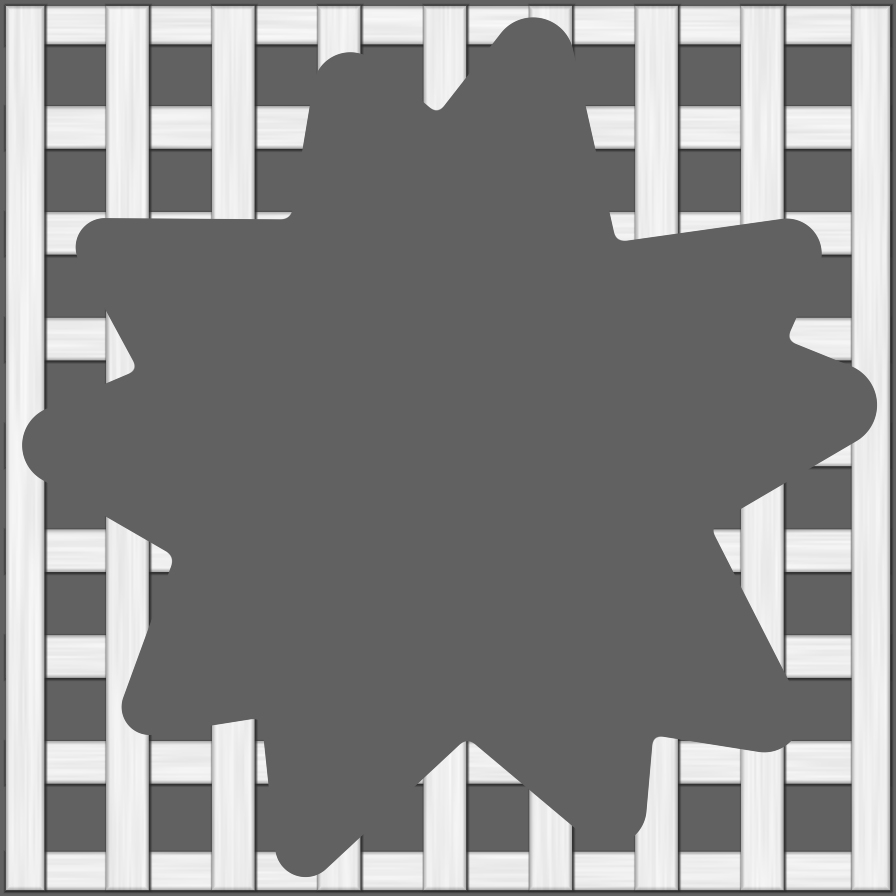
Reproduce this pattern procedurally as a Shadertoy shader.

```glsl
// A white wooden lattice on grey, with a ragged ten-pointed splash over its middle.
// Slats are repeated bands with stretched noise for grain; the splash is a smooth
// union of petals, each a rounded tip that widens towards the centre.

const vec3 GREY = vec3(0.38);
const vec3 SHADOW = vec3(0.16);
const vec3 BEVEL = vec3(0.70);
const vec3 WOOD = vec3(0.935);

const float PITCH = 0.1181;
const float PETAL_LENGTH = 0.26;
const int PETALS = 10;

// Tip x, tip y, tip radius, direction towards the centre
const vec4 PETAL[PETALS] = vec4[PETALS](
    vec4(0.595, 0.935, 0.0456, -1.792),
    vec4(0.391, 0.900, 0.0417, -1.217),
    vec4(0.117, 0.724, 0.0326, -0.541),
    vec4(0.069, 0.503, 0.0443, -0.061),
    vec4(0.167, 0.211, 0.0313, 0.689),
    vec4(0.341, 0.055, 0.0339, 1.213),
    vec4(0.680, 0.098, 0.0417, 1.963),
    vec4(0.853, 0.202, 0.0417, 2.513),
    vec4(0.932, 0.548, 0.0469, -3.068),
    vec4(0.878, 0.717, 0.0391, -2.496));

// Half opening angle of each petal
const float SPREAD[PETALS] = float[PETALS](
    0.442, 0.519, 0.534, 0.463, 0.532, 0.463, 0.480, 0.471, 0.457, 0.506);

float hash(vec2 p) {
    return fract(sin(dot(p, vec2(127.1, 311.7))) * 43758.5453);
}

float noise(vec2 p) {
    vec2 i = floor(p), f = fract(p);
    f = f * f * (3.0 - 2.0 * f);
    vec2 e = vec2(0.0, 1.0);
    return mix(mix(hash(i), hash(i + e.yx), f.x),
               mix(hash(i + e.xy), hash(i + e.yy), f.x), f.y);
}

float smoothUnion(float a, float b, float k) {
    float h = max(k - abs(a - b), 0.0) / k;
    return min(a, b) - 0.25 * h * h * k;
}

float coverage(float d, float pixel) {
    return 1.0 - smoothstep(-0.6 * pixel, 0.6 * pixel, d);
}

// Distance to a tapered capsule starting at the tip
float petalDistance(vec2 p, vec4 petal, float spread) {
    vec2 axis = vec2(cos(petal.w), sin(petal.w));
    p -= petal.xy;
    vec2 q = vec2(abs(p.x * axis.y - p.y * axis.x), dot(p, axis));
    float s = sin(spread), c = cos(spread);
    float along = dot(q, vec2(s, c));
    if (along < 0.0) return length(q) - petal.z;
    if (along > c * PETAL_LENGTH)
        return length(q - vec2(0.0, PETAL_LENGTH)) - petal.z - s * PETAL_LENGTH;
    return dot(q, vec2(c, -s)) - petal.z;
}

float splashDistance(vec2 p) {
    float d = length(p - vec2(0.495, 0.499)) - 0.292;
    for (int i = 0; i < PETALS; i++)
        d = smoothUnion(d, petalDistance(p, PETAL[i], SPREAD[i]), 0.012);
    return d;
}

// Seven inner slats and two rails; x runs across them, y along them
float slatDistance(vec2 p) {
    float x = p.x - 0.4965;
    float index = clamp(round(x / PITCH), -3.0, 3.0);
    float inner = abs(x - PITCH * index) - 0.0238;
    float rail = abs(abs(p.x - 0.5) - 0.472) - 0.0215;
    return max(min(inner, rail), abs(p.y - 0.5) - 0.4935);
}

float woodGrain(vec2 p) {
    float fine = noise(p * vec2(420.0, 14.0));
    float broad = noise(p * vec2(150.0, 7.0) + 31.0);
    return 0.6 * fine + 0.4 * broad - 0.5;
}

// Shadow, bevelled edge and grain of one layer of slats
vec3 paintSlats(vec3 color, vec2 p, float pixel) {
    float d = slatDistance(p);
    float shadowDistance = slatDistance(p - vec2(0.0012, 0.0));
    color = mix(color, SHADOW, 0.85 * (1.0 - smoothstep(-0.0005, 0.0035, shadowDistance)));
    vec3 wood = mix(BEVEL, WOOD, smoothstep(0.0, 0.005, -d));
    wood += 0.085 * woodGrain(p);
    return mix(color, wood, coverage(d, pixel));
}

void mainImage(out vec4 fragColor, in vec2 fragCoord) {
    vec2 uv = fragCoord / iResolution.xy;
    float pixel = 1.0 / min(iResolution.x, iResolution.y);

    // Horizontal slats below, vertical slats above
    vec3 color = paintSlats(GREY, vec2(1.0 - uv.y, uv.x), pixel);
    color = paintSlats(color, uv, pixel);

    // Grey splash over the lattice
    color = mix(color, GREY, coverage(splashDistance(uv), pixel));
    fragColor = vec4(color, 1.0);
}
```
